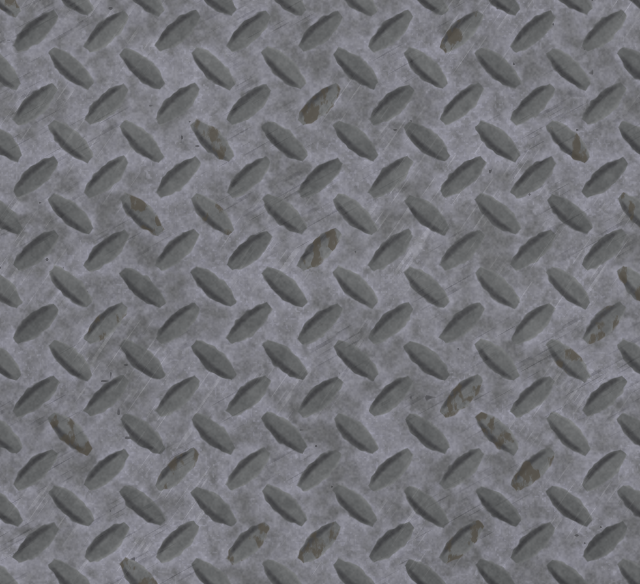
Give the GLSL for this texture, as a Shadertoy shader.

```glsl
// Worn steel tread plate: alternating diagonal lugs with pale frosted rims, scratches and grime.
#define REPEATS vec2(9.0, 8.0)
#define CELL_ASPECT 1.03
#define LUG_HALF_LENGTH 0.375
#define LUG_HALF_WIDTH 0.155
#define LUG_ANGLE 0.74
#define WEAR 1.0
#define STEEL_DARK vec3(0.405, 0.407, 0.415)
#define STEEL_LIGHT vec3(0.485, 0.485, 0.510)
#define FROST vec3(0.590, 0.590, 0.640)
#define LUG_TOP vec3(0.390, 0.396, 0.400)
#define SHADOW vec3(0.245, 0.245, 0.255)
#define GRIME vec3(0.310, 0.285, 0.245)

float hash(vec2 p) {
    vec3 q = fract(p.xyx * 0.1031);
    q += dot(q, q.yzx + 33.33);
    return fract((q.x + q.y) * q.z);
}

float noise(vec2 p) {
    vec2 i = floor(p), f = fract(p);
    f = f * f * (3.0 - 2.0 * f);
    return mix(mix(hash(i), hash(i + vec2(1, 0)), f.x),
               mix(hash(i + vec2(0, 1)), hash(i + vec2(1, 1)), f.x), f.y);
}

float fbm(vec2 p) {
    float sum = 0.0, amp = 0.5;
    for (int i = 0; i < 4; i++) {
        sum += amp * noise(p);
        p = mat2(1.6, 1.2, -1.2, 1.6) * p + 17.3;
        amp *= 0.5;
    }
    return sum / 0.9375;
}

// Thin broken scratches running along one direction.
float scratches(vec2 p, float angle) {
    float c = cos(angle), s = sin(angle);
    vec2 q = vec2(c * p.x + s * p.y, c * p.y - s * p.x);
    float line = smoothstep(0.72, 0.95, noise(q * vec2(2.5, 34.0)));
    return line * smoothstep(0.45, 0.7, noise(p * 1.3 + angle * 9.0));
}

// Nearest lug of one family: distance, position across (1 = left edge), position along, seed.
vec4 lug(vec2 p, vec2 offset, float slope) {
    vec2 id = round(p - offset);
    float seed = hash(id + offset * 37.0 + 11.0);
    vec2 d = p - offset - id;
    d.y *= CELL_ASPECT * slope;
    d += 0.02 * (vec2(seed, hash(id + 71.0)) - 0.5);
    float angle = LUG_ANGLE + 0.08 * (seed - 0.5);
    vec2 axis = vec2(cos(angle), sin(angle));
    float along = dot(d, axis);
    float across = dot(d, vec2(-axis.y, axis.x));
    float t = along / (LUG_HALF_LENGTH * 1.27);
    float width = LUG_HALF_WIDTH * (1.0 - t * t);
    float dist = max((abs(across) - width) * 0.9, abs(along) - LUG_HALF_LENGTH);
    return vec4(dist, across / max(width, 0.03), along, seed);
}

void mainImage(out vec4 fragColor, in vec2 fragCoord) {
    vec2 p = fragCoord / iResolution.xy * REPEATS;
    float pixel = REPEATS.x / iResolution.x;

    // Two interleaved families leaning opposite ways
    vec4 rising = lug(p, vec2(0.5, 0.568), 1.0);
    vec4 falling = lug(p, vec2(0.0, 0.068), -1.0);
    vec4 l = rising.x < falling.x ? rising : falling;
    float dist = l.x + 0.03 * (noise(p * 13.0) - 0.5);

    float blotch = fbm(p * 1.7 + 5.0);
    float mottle = fbm(p * 7.0);
    float grain = noise(p * 38.0) + noise(p * 23.0 + 40.0) - 1.0;
    float scratch = scratches(p, 0.95) - scratches(p + 31.0, 0.5);

    // Plate: smooth grey hollows and speckled frost around the lugs
    vec3 plate = mix(STEEL_DARK, STEEL_LIGHT, smoothstep(0.25, 0.7, 0.5 * (blotch + mottle)));
    float halo = exp(-7.0 * max(dist, 0.0)) * smoothstep(0.2, 0.75, 0.6 * mottle + 0.4 * blotch);
    float speckle = smoothstep(0.62, 0.9, noise(p * 30.0 + 9.0)) * smoothstep(0.4, 0.65, blotch);
    plate = mix(plate, FROST, clamp(0.85 * halo + 0.3 * speckle, 0.0, 1.0));
    plate += WEAR * (0.045 * grain + 0.05 * scratch);

    // Lug: flat worn top, dark crescent on the left flank, faint lit right rim
    vec3 top = LUG_TOP + 0.045 * (l.w - 0.5) + 0.08 * (mottle - 0.5) - 0.015 * l.y;
    float crescent = smoothstep(0.2, 0.6, l.y) * (1.0 - 0.75 * smoothstep(0.7, 1.05, l.y));
    crescent *= 1.0 - smoothstep(0.2, 0.38, abs(l.z));
    top = mix(top, SHADOW, crescent * (0.6 + 0.4 * mottle));
    top += 0.05 * smoothstep(0.65, 1.0, -l.y);
    top += WEAR * (0.03 * grain + 0.025 * scratch);

    // Scuffed grime on a few lugs and in stray pits
    float scuff = smoothstep(0.5, 0.68, fbm(p * vec2(9.0, 6.0) + 60.0)) * step(0.8, l.w);
    top = mix(top, GRIME, 0.65 * WEAR * scuff);
    float pit = smoothstep(0.93, 0.98, noise(p * 9.0 + 80.0)) * step(0.7, noise(p * 1.1 + 3.0));
    plate = mix(plate, SHADOW, 0.6 * WEAR * pit);

    float edge = max(pixel, 0.014);
    vec3 color = mix(plate, top, 1.0 - smoothstep(-edge, edge, dist));
    color += 0.03 * (noise(p * 0.45 + 20.0) - 0.5);
    fragColor = vec4(color, 1.0);
}
```
